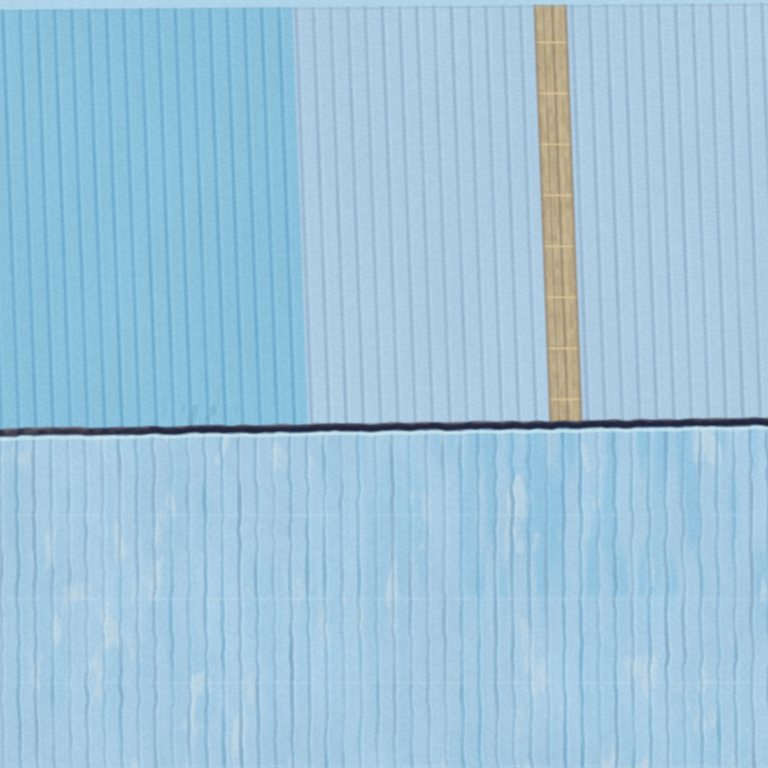
This texture is drawn by a WebGL 2 fragment shader. Its source:

```glsl
#version 300 es
precision highp float;
uniform vec2 u_resolution;
out vec4 fragColor;

float hash(vec2 p) {
  return fract(sin(dot(p, vec2(127.1, 311.7))) * 43758.5453);
}

float noise(vec2 p) {
  vec2 i = floor(p), f = fract(p);
  f = f * f * (3.0 - 2.0 * f);
  return mix(mix(hash(i), hash(i + vec2(1, 0)), f.x),
             mix(hash(i + vec2(0, 1)), hash(i + vec2(1, 1)), f.x), f.y);
}

float fbm(vec2 p) {
  float sum = 0.0, amp = 0.5;
  for (int i = 0; i < 4; i++) {
    sum += amp * noise(p);
    p = p * 2.03 + 7.1;
    amp *= 0.5;
  }
  return sum;
}

// Soft band of the given half width around zero
float band(float d, float halfWidth, float soft) {
  return 1.0 - smoothstep(halfWidth - soft, halfWidth + soft, abs(d));
}

// Signed distance to the nearest whole number
float toNearest(float u) {
  return fract(u + 0.5) - 0.5;
}

// Tan strip: lengthwise ribs, pale cross bars, dark edges
vec3 stripColor(float across, float y) {
  vec3 col = vec3(0.73, 0.67, 0.54);
  col += 0.07 * (noise(vec2(across * 5.0, y * 90.0)) - 0.5);
  col = mix(col, vec3(0.57, 0.52, 0.43), 0.65 * band(across - 0.12, 0.08, 0.07));
  col = mix(col, vec3(0.60, 0.55, 0.45), 0.5 * band(across + 0.42, 0.06, 0.07));
  col = mix(col, vec3(0.81, 0.74, 0.60), 0.5 * band(across - 0.36, 0.07, 0.08));
  float bar = band(toNearest((y - 0.48) / 0.0664) * 0.0664, 0.0016, 0.0014);
  col = mix(col, vec3(0.85, 0.77, 0.60), 0.7 * bar);
  return mix(col, vec3(0.53, 0.49, 0.47), 0.65 * smoothstep(0.72, 1.0, abs(across)));
}

// Upper sheets: leaning ribs, a deeper blue panel at the left
vec3 upperSheet(vec2 p, float px) {
  float x = p.x + 0.038 * (p.y - 0.447);
  float u = x * 44.5 - 0.06;
  float rib = toNearest(u);
  float pale = smoothstep(-0.001 - px, 0.001 + px, x - 0.401);
  vec3 col = mix(vec3(0.54, 0.76, 0.87), vec3(0.68, 0.80, 0.885), pale);
  col += 0.025 * (fbm(p * vec2(9.0, 5.0)) - 0.47);
  vec3 groove = mix(vec3(0.42, 0.66, 0.79), vec3(0.58, 0.70, 0.80), pale);
  float strength = 0.6 + 0.3 * noise(vec2(floor(u + 0.5) * 3.7, p.y * 14.0));
  col = mix(col, groove, strength * band(rib, 0.09, 0.10));
  col += 0.018 * band(rib - 0.22, 0.06, 0.08);

  // Scuffs low on the blue panel
  float scuff = smoothstep(0.55, 0.75, noise(p * vec2(130.0, 60.0)));
  scuff *= band(p.x - 0.26, 0.04, 0.04) * band(p.y - 0.465, 0.02, 0.02);
  col = mix(col, vec3(0.45, 0.62, 0.72), 0.4 * scuff);

  float across = (x - 0.737) / 0.0215;
  float edge = 0.05 + px / 0.0215;
  col = mix(col, stripColor(across, p.y), band(across, 1.0, edge));

  // Pale trim along the top
  float trim = p.y - (0.987 + 0.009 * p.x);
  col = mix(col, vec3(0.56, 0.71, 0.81), 0.5 * band(trim + 0.002, 0.001, 0.002));
  return mix(col, vec3(0.69, 0.83, 0.91), smoothstep(-px, px + 0.001, trim));
}

// Lower sheet: wavering ribs with blue streaks and rubbed patches
vec3 lowerSheet(vec2 p) {
  float u = (p.x + 0.008 * (p.y - 0.33)) * 45.0;
  u += 0.16 * (noise(vec2(floor(u) * 0.2, p.y * 55.0)) - 0.5);
  float id = floor(u + 0.5), rib = toNearest(u);
  vec3 col = vec3(0.66, 0.80, 0.89);
  col += 0.05 * (fbm(p * vec2(14.0, 9.0)) - 0.47);

  // Streaks fade from the seam and stop at a sheet lap
  float region = band(p.x - 0.8, 0.24, 0.12) * smoothstep(0.215, 0.235, p.y);
  float streak = smoothstep(0.38, 0.8, noise(vec2(u * 1.7, p.y * 9.0)));
  col = mix(col, vec3(0.53, 0.75, 0.87), streak * (0.2 + 0.45 * region));

  float rubbed = smoothstep(0.60, 0.76, fbm(p * vec2(45.0, 17.0) + 3.0));
  col = mix(col, vec3(0.75, 0.84, 0.89), 0.75 * rubbed);

  float wear = noise(vec2(id * 5.3, p.y * 20.0));
  float strength = 0.2 + 0.35 * hash(vec2(id, 4.0)) + 0.4 * wear * wear;
  vec3 groove = mix(vec3(0.53, 0.66, 0.76), vec3(0.42, 0.65, 0.78), hash(vec2(id, 9.0)));
  col = mix(col, groove, strength * band(rib, 0.07 + 0.04 * wear, 0.09));
  col += 0.025 * band(rib - 0.2, 0.05, 0.08);

  // Faint horizontal laps
  float lap = band(toNearest((p.y - 0.22) / 0.109) * 0.109, 0.0015, 0.002);
  return mix(col, vec3(0.76, 0.86, 0.92), 0.4 * lap * noise(p * vec2(50.0, 4.0)));
}

void main() {
  vec2 p = gl_FragCoord.xy / u_resolution;
  float px = 1.0 / u_resolution.y;
  float seam = p.y - (0.437 + 0.014 * p.x) - 0.002 * (noise(vec2(p.x * 60.0, 2.0)) - 0.5);
  vec3 col = mix(lowerSheet(p), upperSheet(p, px), smoothstep(-px, px, seam));

  // Bright lip under the dark, ragged seam
  col = mix(col, vec3(0.80, 0.91, 0.93), 0.75 * band(seam + 0.0085, 0.002, 0.002));
  float ragged = noise(vec2(p.x * 110.0, p.y * 160.0));
  vec3 shadow = mix(vec3(0.13, 0.15, 0.24), vec3(0.48, 0.46, 0.49),
                    smoothstep(-0.001, 0.006, seam) * ragged);
  shadow = mix(shadow, vec3(0.45, 0.43, 0.44), 0.6 * (1.0 - smoothstep(0.02, 0.25, p.x)) * ragged);
  col = mix(col, shadow, band(seam, 0.0042 + 0.0015 * ragged, 0.0012 + px));

  // Fine grain
  col += 0.03 * (noise(p * 330.0) - 0.5);
  fragColor = vec4(col, 1.0);
}
```
